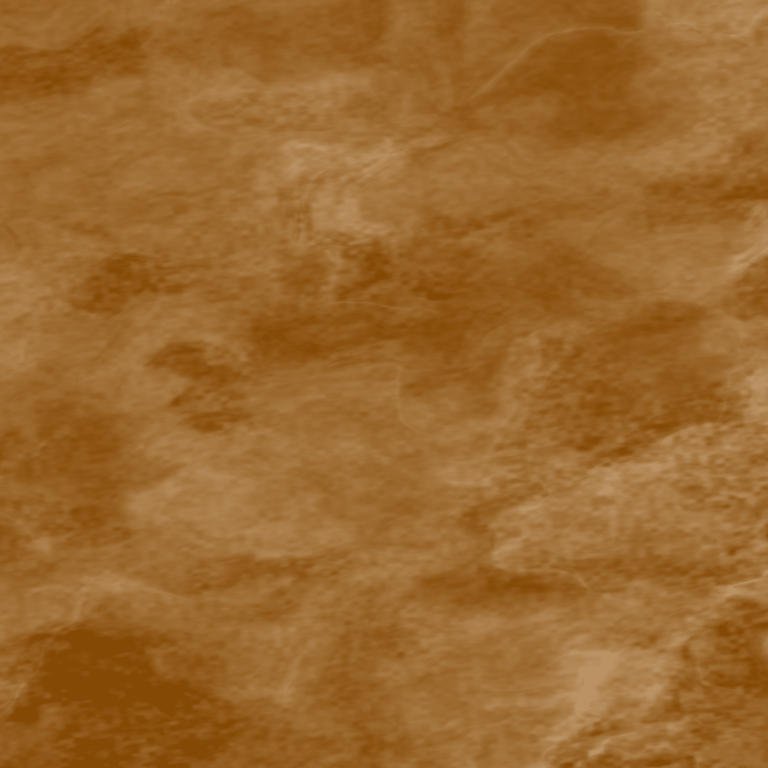
Give the GLSL for this texture, as a WebGL 2 fragment shader.

```glsl
#version 300 es
precision highp float;

uniform vec2 u_resolution;
out vec4 fragColor;

// Integer hash of a lattice cell, in -1..1
float hashCell(vec2 cell) {
    uvec2 q = uvec2(ivec2(cell)) * uvec2(1597334673u, 3812015801u);
    uint h = (q.x ^ q.y) * 747796405u + 2891336453u;
    h = ((h >> ((h >> 28u) + 4u)) ^ h) * 277803737u;
    h = (h >> 22u) ^ h;
    return float(h >> 8u) / 8388607.5 - 1.0;
}

float valueNoise(vec2 p) {
    vec2 cell = floor(p);
    vec2 f = fract(p);
    vec2 w = f * f * f * (f * (f * 6.0 - 15.0) + 10.0);
    float low = mix(hashCell(cell), hashCell(cell + vec2(1, 0)), w.x);
    float high = mix(hashCell(cell + vec2(0, 1)), hashCell(cell + vec2(1, 1)), w.x);
    return mix(low, high, w.y);
}

mat2 rotation(float angle) {
    float c = cos(angle), s = sin(angle);
    return mat2(c, s, -s, c);
}

float fbm(vec2 p, int octaves, float gain) {
    mat2 turn = rotation(0.5) * 2.03;
    float sum = 0.0, amplitude = 1.0;
    for (int i = 0; i < octaves; i++) {
        sum += amplitude * valueNoise(p);
        p = turn * p + vec2(17.3, 9.1);
        amplitude *= gain;
    }
    return sum;
}

// Bright lines along the zero level of a noise field
float crease(float field, float sharpness) {
    return pow(max(1.0 - abs(field), 0.0), sharpness);
}

vec2 warp(vec2 p, float amount) {
    return p + amount * vec2(fbm(p + 31.7, 3, 0.45), fbm(p + 74.2, 3, 0.45));
}

// Brightness deviation around the mean tone
float surfaceTone(vec2 uv) {
    vec2 flow = rotation(-0.12) * uv;
    vec2 p = warp(flow * vec2(5.8, 11.0), 0.45);
    float roughness = mix(1.25, 0.8, uv.y);

    // Broad clouds and dark hollows
    float clouds = fbm(p, 6, 0.56);
    float drifts = valueNoise(flow * vec2(2.2, 3.8) + 5.0);
    float hollows = smoothstep(0.2, 0.85, fbm(p * 0.9 + 53.0, 5, 0.5));

    // Soft folds and sparse crisp wisps
    float foldMask = smoothstep(-0.4, 0.5, valueNoise(p * 0.5 + 12.4));
    float folds = crease(fbm(p * 0.7 + 91.0, 5, 0.42), 4.0) - 0.32;
    float wispMask = smoothstep(0.1, 0.7, fbm(p * 0.5 + 40.6, 3, 0.5));
    float wisps = crease(fbm(p * 0.8 + 65.0, 5, 0.45), 5.0);

    // Drawn-out fibres and fine speckle
    vec2 drift = flow + 0.01 * p;
    float fibres = fbm(drift * vec2(22.0, 58.0), 3, 0.7);
    float speckle = valueNoise(flow * vec2(95.0, 165.0));
    float grainMask = 0.65 + 0.55 * hollows + 0.4 * wispMask;

    float tone = 1.3 * clouds + 0.5 * drifts - 1.2 * (hollows - 0.17);
    tone += 1.7 * folds * foldMask;
    tone += 1.9 * roughness * (wisps * wispMask - 0.06);
    tone += roughness * grainMask * (0.5 * fibres + 0.62 * speckle);
    return tone;
}

void main() {
    vec2 uv = gl_FragCoord.xy / min(u_resolution.x, u_resolution.y);
    float tone = clamp(surfaceTone(uv), -2.5, 3.0);

    vec3 amber = vec3(0.615, 0.418, 0.192);
    vec3 toneStep = vec3(0.038, 0.052, 0.067);
    fragColor = vec4(clamp(amber + toneStep * tone, 0.0, 1.0), 1.0);
}
```
